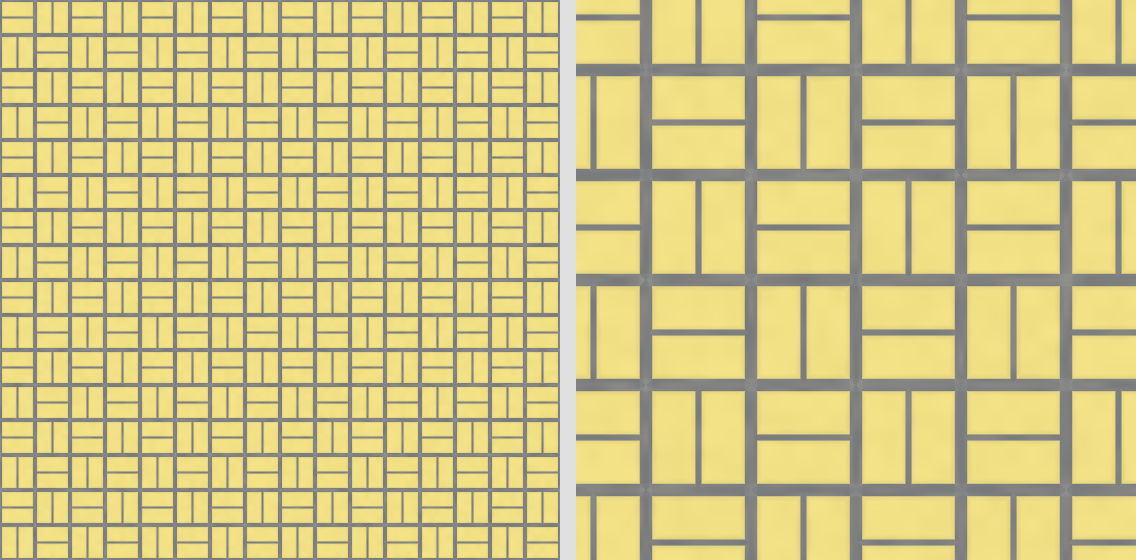
Left: the whole. Right: its middle third, enlarged.
Give the GLSL for this pattern, as a Shadertoy shader.

```glsl
const float CELLS = 16.0;            // even, so the checkerboard wraps
const float JOINT_HALF = 0.060;      // half width of the grid joints, in cells
const float SPLIT_HALF = 0.029;      // half width of the line splitting a cell
const float RIM_WIDTH = 0.055;       // shaded band along the brick edges
const vec3 BRICK = vec3(0.95, 0.88, 0.52);
const vec3 BRICK_RIM = vec3(0.90, 0.84, 0.505);
const vec3 GROUT_DARK = vec3(0.465, 0.47, 0.48);
const vec3 GROUT_LIGHT = vec3(0.54, 0.54, 0.525);
const float BRICK_MOTTLE = 0.018;
const float CROSSING_LIFT = 0.025;
const vec2 STREAK_FREQ = vec2(64.0, 256.0);
const vec2 MOTTLE_FREQ = vec2(96.0);

float hash(vec2 p) {
    vec3 q = fract(vec3(p.xyx) * 0.1031);
    q += dot(q, q.yzx + 33.33);
    return fract((q.x + q.y) * q.z);
}

// Value noise that wraps over the canvas; freq holds whole numbers
float wrapNoise(vec2 uv, vec2 freq) {
    vec2 p = uv * freq;
    vec2 i = floor(p);
    vec2 f = p - i;
    f = f * f * (3.0 - 2.0 * f);
    vec2 a = mod(i, freq);
    vec2 b = mod(i + 1.0, freq);
    return mix(mix(hash(a), hash(vec2(b.x, a.y)), f.x),
               mix(hash(vec2(a.x, b.y)), hash(b), f.x), f.y);
}

void mainImage(out vec4 fragColor, in vec2 fragCoord) {
    vec2 uv = fragCoord / iResolution.xy;
    vec2 cell = floor(uv * CELLS);
    vec2 p = fract(uv * CELLS) - 0.5;
    float aa = CELLS / min(iResolution.x, iResolution.y);

    // Each cell holds two bricks, turned by a quarter in every other cell
    bool lyingPair = mod(cell.x + cell.y, 2.0) > 0.5;
    vec2 toEdge = 0.5 - abs(p) - JOINT_HALF;
    float joint = min(toEdge.x, toEdge.y);
    float split = abs(lyingPair ? p.y : p.x) - SPLIT_HALF;
    float depth = min(joint, split);

    // Bricks: faint mottling and a darker rim
    float mottle = wrapNoise(uv, MOTTLE_FREQ) - 0.5;
    float rim = 1.0 - smoothstep(0.0, RIM_WIDTH, depth + mottle * 0.02);
    vec3 brick = mix(BRICK, BRICK_RIM, rim) + mottle * BRICK_MOTTLE;

    // Grout: streaks running along each line, slightly lighter crossings
    bool alongX = joint < split ? toEdge.y < toEdge.x : lyingPair;
    float streak = alongX ? wrapNoise(uv, STREAK_FREQ)
                          : wrapNoise(uv.yx + 0.5, STREAK_FREQ);
    float crossing = 1.0 - smoothstep(-aa, aa, max(toEdge.x, toEdge.y));
    vec3 grout = mix(GROUT_DARK, GROUT_LIGHT, streak) + crossing * CROSSING_LIFT;

    float brickMask = smoothstep(-0.5 * aa, 0.5 * aa, depth);
    fragColor = vec4(mix(grout, brick, brickMask), 1.0);
}
```
